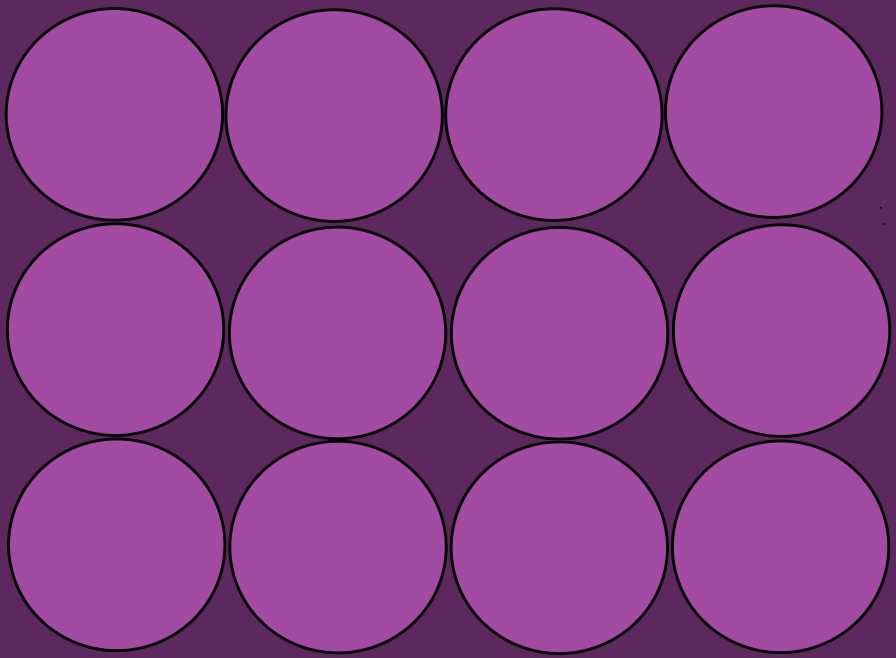
A Shadertoy shader for this pattern:

```glsl
// Four by three slightly uneven rows of outlined orchid discs on dark plum.
// Each row has its own spacing and sag; the discs are approximate ellipse
// distances, merged in a loop. Lengths are in canvas heights, y from the top.

// Approximate signed distance to a nearly round ellipse
float ellipseDistance(vec2 p, vec2 radii) {
    return (length(p / radii) - 1.0) * 0.5 * (radii.x + radii.y);
}

// Disc centre: even steps, bent along each row by a shallow parabola
vec2 discCentre(int column, int row) {
    float c = float(column), r = float(row);
    float spacing = vec3(0.3340, 0.3374, 0.3363)[row];
    float slope = vec3(0.0034, 0.0074, 0.0046)[row];
    float bend = vec3(0.0016, 0.0023, 0.0012)[row];
    return vec2(0.1738 + 0.0018 * r + spacing * c,
                0.1738 + 0.3271 * r + slope * c - bend * c * c);
}

// Antialiased coverage of the region where the distance is negative
float coverage(float dist) {
    return clamp(0.5 - dist * iResolution.y, 0.0, 1.0);
}

void mainImage(out vec4 fragColor, in vec2 fragCoord) {
    vec2 p = fragCoord / iResolution.y;
    p.y = 1.0 - p.y;

    // Nearest disc and nearest outline
    float disc = 1.0, outline = 1.0;
    for (int row = 0; row < 3; row++) {
        for (int column = 0; column < 4; column++) {
            float d = ellipseDistance(p - discCentre(column, row), vec2(0.1644, 0.1608));
            disc = min(disc, d);
            outline = min(outline, abs(d) - 0.0022);
        }
    }

    // Two stray ink specks by the right edge
    for (int i = 0; i < 2; i++) {
        vec2 speck = vec2(1.3387, 0.3156) + float(i) * vec2(0.0053, 0.0248);
        outline = min(outline, length(p - speck) - 0.0014);
    }

    vec3 plum = vec3(0.365, 0.157, 0.365);
    vec3 orchid = vec3(0.640, 0.290, 0.640);
    vec3 ink = vec3(0.010, 0.004, 0.010);
    vec3 color = mix(plum, orchid, coverage(disc));
    color = mix(color, ink, coverage(outline));
    fragColor = vec4(color, 1.0);
}
```
